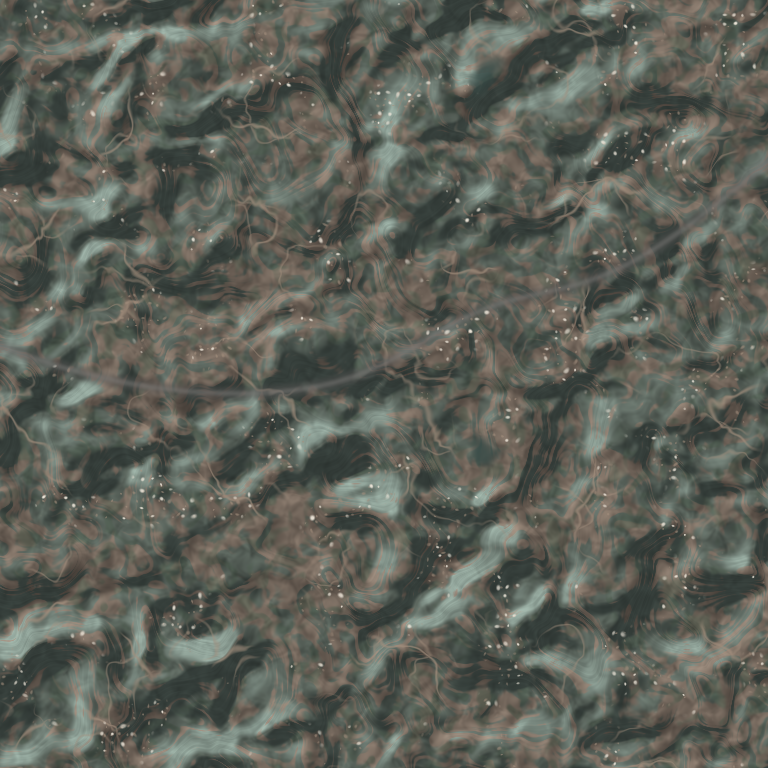
Reproduce this texture procedurally as a Shadertoy shader.

```glsl
// Aerial view of wooded, terraced hills with a winding highway and scattered villages.

const vec2 LIGHT_DIR = vec2(0.60, -0.80);
const vec3 SHADOW_GREEN = vec3(0.205, 0.240, 0.225);
const vec3 FOREST_GREEN = vec3(0.340, 0.378, 0.348);
const vec3 SUNLIT_TEAL = vec3(0.570, 0.645, 0.605);
const vec3 SOIL_BROWN = vec3(0.480, 0.408, 0.362);
const vec3 FIELD_GREEN = vec3(0.275, 0.335, 0.280);
const vec3 TRAIL_TAN = vec3(0.640, 0.560, 0.490);
const vec3 POND_TEAL = vec3(0.220, 0.295, 0.280);
const vec3 ROAD_GREY = vec3(0.430, 0.425, 0.415);
const vec3 ROOF_WHITE = vec3(0.930, 0.900, 0.850);

float hash(vec2 p) {
    vec3 q = fract(vec3(p.xyx) * 0.1031);
    q += dot(q, q.yzx + 33.33);
    return fract((q.x + q.y) * q.z);
}

float cornerRamp(vec2 cell, vec2 offset) {
    float angle = 6.2832 * hash(cell);
    return dot(vec2(cos(angle), sin(angle)), offset);
}

// Gradient noise, roughly -0.7 to 0.7
float noise(vec2 p) {
    vec2 i = floor(p), f = fract(p);
    vec2 u = f * f * f * (f * (f * 6.0 - 15.0) + 10.0);
    vec2 e = vec2(1.0, 0.0);
    float low = mix(cornerRamp(i, f), cornerRamp(i + e, f - e), u.x);
    float high = mix(cornerRamp(i + e.yx, f - e.yx), cornerRamp(i + 1.0, f - 1.0), u.x);
    return mix(low, high, u.y);
}

float fbm(vec2 p, int octaves) {
    float sum = 0.0, amplitude = 1.0;
    for (int i = 0; i < octaves; i++) {
        sum += amplitude * noise(p);
        p = mat2(1.6, 1.2, -1.2, 1.6) * p + 17.3;
        amplitude *= 0.5;
    }
    return sum;
}

vec2 warp(vec2 p, float frequency, float amount) {
    return p + amount * vec2(noise(p * frequency + 3.7), noise(p * frequency + 41.2));
}

// Rounded hills divided by creased valleys
float hillHeight(vec2 p) {
    vec2 q = warp(p, 9.0, 0.04);
    float ridge = noise(q * 7.5 + 9.0);
    return sqrt(ridge * ridge + 0.006) + 0.34 * noise(q * 14.0) + 0.16 * noise(q * 30.0);
}

// Thin line where a noise field crosses zero
float trail(vec2 p, float frequency, float width) {
    vec2 q = warp(warp(p, 22.0, 0.02), 60.0, 0.008) * frequency;
    float step = 0.02, n = noise(q);
    vec2 slope = vec2(noise(q + vec2(step, 0.0)), noise(q + vec2(0.0, step))) - n;
    float dist = abs(n) * step / (length(slope) + 0.004) / frequency;
    return 1.0 - smoothstep(0.0, width, dist);
}

// Soft blob in a random share of grid cells; radius is in cell units
float scatter(vec2 p, float cells, float share, float radius) {
    vec2 id = floor(p * cells);
    vec2 center = 0.35 + 0.3 * vec2(hash(id + 11.0), hash(id + 57.0));
    float size = radius * mix(0.5, 1.0, hash(id + 83.0));
    float blob = 1.0 - smoothstep(size * 0.2, size, length(fract(p * cells) - center));
    return blob * step(hash(id + 29.0), share);
}

float roadY(float x) {
    float bump = (x - 0.63) / 0.13;
    return 0.55 - 0.40 * x + 0.64 * x * x + 0.045 * exp(-bump * bump);
}

float roadDistance(vec2 p) {
    float slope = (roadY(p.x + 0.005) - roadY(p.x - 0.005)) / 0.01;
    return abs(p.y - roadY(p.x)) / sqrt(1.0 + slope * slope);
}

void mainImage(out vec4 fragColor, in vec2 fragCoord) {
    vec2 p = fragCoord / iResolution.xy;

    // Relief lighting, gentler on the plateaus
    float eps = 0.005, h = hillHeight(p);
    vec2 slope = vec2(hillHeight(p + vec2(eps, 0.0)), hillHeight(p + vec2(0.0, eps))) - h;
    float steep = smoothstep(-0.20, 0.25, noise(p * 4.0 + 13.0));
    float lit = -dot(slope / eps, LIGHT_DIR) / 5.5 * mix(0.5, 1.0, steep);
    vec3 color = mix(SHADOW_GREEN, FOREST_GREEN, smoothstep(-0.85, 0.2, lit));
    float sunny = smoothstep(0.15, 1.9, lit) * (0.9 + 0.8 * noise(p * 16.0 + 8.0));
    color = mix(color, SUNLIT_TEAL, clamp(sunny, 0.0, 1.0));

    // Irregular terraces that follow the contours, and mottled fields between them
    float region = fbm(p * 5.0 + 20.0, 2);
    float patches = fbm(warp(p, 24.0, 0.025) * 34.0, 3);
    float drift = 3.0 * noise(p * 9.0 + 60.0);
    float bands = noise(vec2(h * 19.0, drift)) + 0.45 * noise(vec2(h * 36.0, drift + 8.0));
    float farmland = region * 0.30 + patches * 0.55 + bands * 0.85 - 0.20 * abs(lit);
    farmland += 0.14 * (1.0 - steep);
    float soil = smoothstep(-0.10, 0.24, farmland);
    float greenery = smoothstep(0.0, 0.30, noise(warp(p, 30.0, 0.02) * 45.0 + 5.0));
    float flatness = 1.0 - smoothstep(0.2, 0.9, abs(lit));
    color = mix(color, SOIL_BROWN * (0.95 + 0.22 * clamp(lit, -1.5, 1.2)), 0.80 * soil);
    color = mix(color, FIELD_GREEN, 0.5 * greenery * flatness);
    float mottle = fbm(warp(p, 45.0, 0.012) * 62.0, 2);
    color *= 1.0 + 0.14 * bands + mix(0.15, 0.30, flatness) * mottle;

    // Ponds and broken footpaths
    color = mix(color, POND_TEAL, 0.85 * scatter(warp(p, 25.0, 0.025), 4.0, 0.2, 0.13));
    float pathZone = smoothstep(0.0, 0.30, noise(p * 10.0 + 70.0));
    float paths = max(trail(p + 5.0, 6.0, 0.0034), 0.7 * trail(p + 2.0, 11.0, 0.0028));
    color = mix(color, TRAIL_TAN, 0.65 * pathZone * paths);

    // Faint highway with a pale centre
    float road = roadDistance(p);
    color = mix(color, ROAD_GREY * 0.80, 0.50 * (1.0 - smoothstep(0.002, 0.014, road)));
    color = mix(color, ROAD_GREY * 1.12, 0.40 * (1.0 - smoothstep(0.0, 0.006, road)));

    // Clustered village roofs of uneven brightness
    float village = smoothstep(0.12, 0.32, noise(p * 13.0 + 31.0) + 0.35 * noise(p * 34.0));
    float roofs = scatter(warp(p, 45.0, 0.006), 78.0, 0.32, 0.35);
    float yards = scatter(warp(p + 0.4, 60.0, 0.006), 105.0, 0.40, 0.35);
    color = mix(color, TRAIL_TAN, 0.60 * village * yards);
    color = mix(color, ROOF_WHITE, village * roofs * (0.75 + 0.5 * noise(p * 50.0)));

    fragColor = vec4(color, 1.0);
}
```
